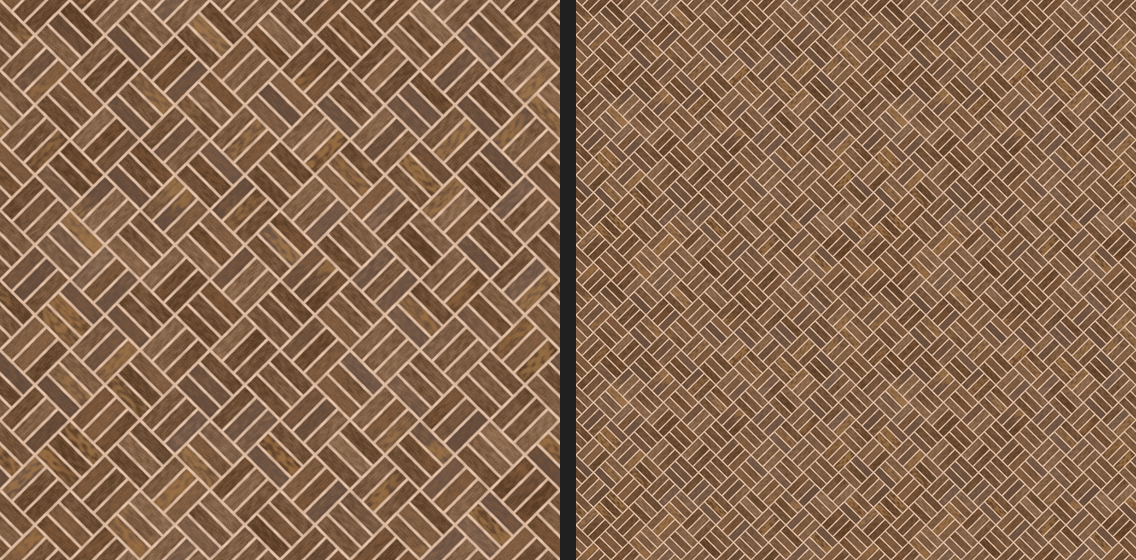
Left: one tile. Right: repeated 2 by 2.
Give the GLSL for this texture, as a WebGL 2 fragment shader.

```glsl
#version 300 es
precision highp float;
// Diagonal basket weave of small wooden planks with pale joints.
// A grid turned by 45 degrees holds blocks of three planks, whose direction
// alternates like a checkerboard; wrapped hashes and noise add tint and grain.

uniform vec2 u_resolution;
out vec4 outColor;

const float REPEATS = 8.0;        // weave repeats across and down
const float PLANKS = 3.0;         // planks in one block
const float JOINT_WIDTH = 0.058;  // in block sides
const float CORNER = 0.012;
const float SOFTNESS = 0.019;

const vec3 DARK_WOOD = vec3(0.35, 0.235, 0.14);
const vec3 LIGHT_WOOD = vec3(0.60, 0.465, 0.355);
const vec3 GOLD_WOOD = vec3(0.63, 0.46, 0.27);
const vec3 GREY_WOOD = vec3(0.41, 0.325, 0.29);
const vec3 RUST_WOOD = vec3(0.47, 0.30, 0.175);
const vec3 JOINT_PALE = vec3(0.91, 0.78, 0.68);
const vec3 JOINT_WORN = vec3(0.78, 0.65, 0.55);

// Two random values from 0 to 1 for an integer point.
vec2 hash2(vec2 p) {
    const uint MIX = 1664525u;
    uvec2 q = uvec2(ivec2(p)) * MIX + 12345u;
    for (int i = 0; i < 2; i++) {
        q.x += q.y * MIX;
        q.y += q.x * MIX;
        q ^= q >> 16;
    }
    return vec2(q & 0xffffu) / 65535.0;
}

float cornerSlope(vec2 cell, vec2 offset, float period) {
    float angle = 6.28318 * hash2(mod(cell, period)).x;
    return dot(vec2(cos(angle), sin(angle)), offset);
}

// Gradient noise that wraps after a whole number of cells.
float gradientNoise(vec2 p, float period) {
    vec2 cell = floor(p);
    vec2 f = p - cell;
    vec2 w = f * f * f * (f * (f * 6.0 - 15.0) + 10.0);
    vec2 e = vec2(1.0, 0.0);
    float low = mix(cornerSlope(cell, f, period),
                    cornerSlope(cell + e.xy, f - e.xy, period), w.x);
    float high = mix(cornerSlope(cell + e.yx, f - e.yx, period),
                     cornerSlope(cell + e.xx, f - e.xx, period), w.x);
    return mix(low, high, w.y);
}

float roundedBox(vec2 p, vec2 halfSize, float radius) {
    vec2 d = abs(p) - halfSize + radius;
    return length(max(d, 0.0)) + min(max(d.x, d.y), 0.0) - radius;
}

// Wood of one plank; local.x runs across it and local.y along it.
vec3 woodColor(vec2 local, vec2 id, float patch_) {
    vec2 tint = hash2(id + 101.0);
    vec2 kind = hash2(id + 307.0);
    vec2 shift = floor(hash2(id + 503.0) * 200.0);
    float grain = gradientNoise(local * vec2(34.0, 7.0) + shift, 256.0);
    float mottle = gradientNoise(local * vec2(12.0, 6.0) + shift.yx, 256.0);
    float speck = gradientNoise(local * vec2(42.0, 30.0) + shift, 256.0);

    float tone = 0.47 + 0.5 * (tint.x - 0.5) + 0.3 * patch_;
    tone += 0.28 * grain + 0.34 * mottle + 0.22 * speck;
    vec3 color = mix(DARK_WOOD, LIGHT_WOOD, clamp(tone, 0.0, 1.1));

    // A few planks lean to gold, grey or rust, in blotches.
    float blotch = smoothstep(-0.35, 0.35, mottle + 0.5 * patch_);
    float gold = smoothstep(0.84, 0.97, kind.x + 0.15 * patch_);
    float grey = smoothstep(0.78, 0.95, kind.y);
    float rust = smoothstep(0.55, 0.9, tint.y);
    color = mix(color, RUST_WOOD, 0.45 * rust * blotch);
    color = mix(color, GREY_WOOD, 0.6 * grey * (1.0 - 0.5 * blotch));
    return mix(color, GOLD_WOOD, 0.7 * gold * blotch);
}

void main() {
    vec2 pos = gl_FragCoord.xy / u_resolution;

    // Turned grid: one cell is one block.
    vec2 grid = REPEATS * vec2(pos.x + pos.y, pos.y - pos.x);
    vec2 cell = floor(grid);
    vec2 inside = grid - cell;
    bool turned = mod(cell.x + cell.y, 2.0) > 0.5;
    vec2 block = turned ? inside.yx : inside;

    // Plank within the block, with an id that wraps at the canvas edges.
    float index = min(floor(block.x * PLANKS), PLANKS - 1.0);
    vec2 local = block - vec2((index + 0.5) / PLANKS, 0.5);
    vec2 id = mod(vec2(cell.x - cell.y, cell.x + cell.y), 2.0 * REPEATS);
    id.x = id.x * PLANKS + index;

    // Shape with slightly uneven edges.
    float wobble = 0.006 * gradientNoise(pos * 96.0, 96.0);
    vec2 halfSize = 0.5 * (vec2(1.0 / PLANKS, 1.0) - JOINT_WIDTH);
    float dist = roundedBox(local, halfSize, CORNER) + wobble;
    float pixel = REPEATS * sqrt(2.0) / min(u_resolution.x, u_resolution.y);
    float edge = max(SOFTNESS, 0.75 * pixel);

    // Colours of wood and joint.
    float patch_ = gradientNoise(pos * 14.0, 14.0);
    vec3 wood = woodColor(local, id, patch_);
    wood *= 1.0 - 0.07 * smoothstep(-0.06, -0.015, dist);
    float wear = 0.35 + 0.9 * gradientNoise(pos * 48.0, 48.0);
    vec3 joint = mix(JOINT_PALE, JOINT_WORN, clamp(wear, 0.0, 1.0));

    outColor = vec4(mix(wood, joint, smoothstep(-edge, edge, dist)), 1.0);
}
```
